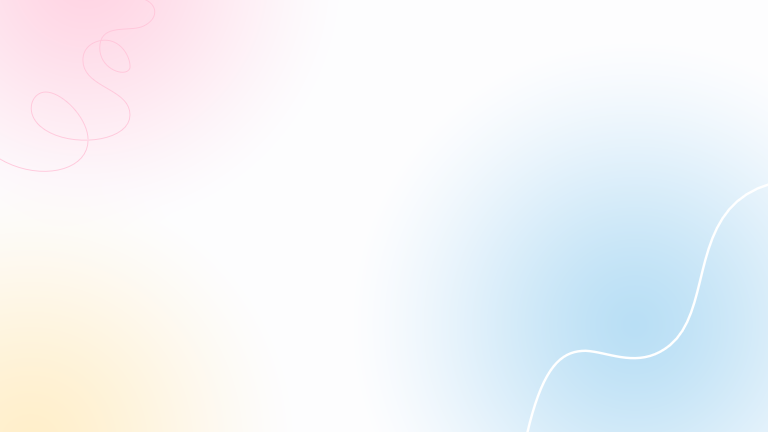
Write a WebGL 1 fragment shader that draws this background.

```glsl
precision highp float;
// Pale backdrop with three soft radial glows (pink, cream, blue), a thin pink
// looping scribble and a white wave. Glows are distance falloffs; lines are
// chained cubic curves. One unit is a hundredth of the canvas height.
uniform vec2 u_resolution;

vec2 point;        // position being shaded
vec2 pen;          // end of the last curve drawn
float nearest;     // distance to the current line

float segmentDistance(vec2 p, vec2 a, vec2 b) {
  vec2 ab = b - a;
  float h = clamp(dot(p - a, ab) / max(dot(ab, ab), 1e-5), 0.0, 1.0);
  return length(p - a - ab * h);
}

void moveTo(float x, float y) {
  pen = vec2(x, y);
  nearest = 1e3;
}

// Extends the line from the pen with a cubic curve, measured in short chords.
void curveTo(float bx, float by, float cx, float cy, float ex, float ey) {
  vec2 start = pen, b = vec2(bx, by), c = vec2(cx, cy), end = vec2(ex, ey);
  vec2 last = start;
  for (int i = 1; i <= 18; i++) {
    float t = float(i) / 18.0, s = 1.0 - t;
    vec2 next = s * s * s * start + 3.0 * s * t * (s * b + t * c) + t * t * t * end;
    nearest = min(nearest, segmentDistance(point, last, next));
    last = next;
  }
  pen = end;
}

// Nearly linear falloff with a softened rim.
float glow(vec2 center, float radius) {
  float u = clamp(1.0 - length(point - center) / radius, 0.0, 1.0);
  return mix(u, smoothstep(0.0, 1.0, u), 0.5);
}

float stroke(float halfWidth) {
  float pixel = 100.0 / u_resolution.y;
  return clamp((halfWidth - nearest) / pixel + 0.5, 0.0, 1.0);
}

void main() {
  point = gl_FragCoord.xy * 100.0 / u_resolution.y;
  point.x += 88.9 - 50.0 * u_resolution.x / u_resolution.y;

  // Glows
  vec3 color = vec3(0.992, 0.992, 0.998);
  color = mix(color, vec3(1.0, 0.83, 0.89), glow(vec2(20.0, 106.0), 60.0));
  color = mix(color, vec3(1.0, 0.935, 0.79), glow(vec2(7.0, -3.0), 63.0));
  color = mix(color, vec3(0.725, 0.873, 0.96), glow(vec2(147.0, 24.8), 66.0));

  // Pink scribble, from the left edge up to the top
  moveTo(-0.2, 63.3);
  curveTo(8.8, 57.9, 20.4, 60.2, 20.4, 67.6);
  curveTo(20.4, 72.7, 14.4, 78.7, 10.6, 78.7);
  curveTo(7.4, 78.7, 5.6, 74.1, 9.3, 70.8);
  curveTo(15.3, 65.5, 30.1, 66.9, 30.1, 73.4);
  curveTo(30.1, 79.6, 19.2, 79.6, 19.2, 86.1);
  curveTo(19.2, 89.4, 22.2, 90.7, 24.3, 90.7);
  curveTo(28.2, 90.7, 30.3, 86.6, 30.1, 84.3);
  curveTo(29.4, 81.9, 23.1, 83.8, 23.1, 88.9);
  curveTo(23.1, 94.9, 30.1, 92.4, 33.3, 94.0);
  curveTo(37.0, 95.8, 36.6, 99.5, 32.4, 100.5);
  color = mix(color, vec3(1.0, 0.77, 0.85), 0.9 * stroke(0.11));

  // White wave, from the bottom edge to the right
  moveTo(122.0, -0.5);
  curveTo(125.7, 15.5, 130.1, 18.8, 135.6, 18.8);
  curveTo(141.2, 18.5, 148.1, 14.4, 155.1, 20.1);
  curveTo(165.5, 28.7, 158.8, 51.9, 178.5, 57.5);
  color = mix(color, vec3(1.0), stroke(0.28));

  gl_FragColor = vec4(color, 1.0);
}
```
